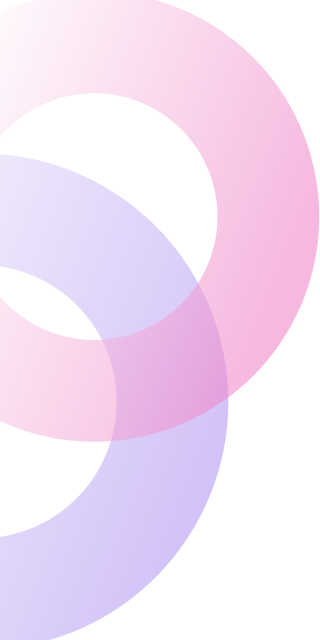
Write a Shadertoy shader that draws this background.

```glsl
// Two overlapping soft gradient rings, pink over lavender, on white.

const vec3 WHITE          = vec3(1.0);
const vec3 LAVENDER_LIGHT = vec3(0.95, 0.935, 0.99);
const vec3 LAVENDER_DEEP  = vec3(0.825, 0.76, 0.97);
const vec3 PINK_DEEP      = vec3(0.94, 0.51, 0.78);
const float PINK_OPACITY  = 0.57;

// Antialiased coverage of a ring between two radii
float ringMask(vec2 p, vec2 center, float inner, float outer, float pixel) {
    float middle = 0.5 * (inner + outer);
    float halfWidth = 0.5 * (outer - inner);
    float d = abs(length(p - center) - middle) - halfWidth;
    return 1.0 - smoothstep(-0.7 * pixel, 0.7 * pixel, d);
}

// Linear colour ramp between two positions
vec3 ramp(vec3 from, vec3 to, float start, float end, float position) {
    return mix(from, to, clamp((position - start) / (end - start), 0.0, 1.0));
}

void mainImage(out vec4 fragColor, in vec2 fragCoord) {
    // Canvas height is one unit
    float pixel = 1.0 / iResolution.y;
    vec2 p = fragCoord * pixel;

    // Shared gradient axis, running right and slightly down
    float axis = p.x + 0.4 * (1.0 - p.y);

    // Lavender ring
    vec3 lavender = ramp(LAVENDER_LIGHT, LAVENDER_DEEP, 0.0, 0.625, axis);
    float lavenderMask = ringMask(p, vec2(-0.0313, 0.3724), 0.2135, 0.388, pixel);
    vec3 color = mix(WHITE, lavender, lavenderMask);

    // Translucent pink ring
    vec3 pink = ramp(WHITE, PINK_DEEP, -0.052, 0.625, axis);
    float pinkMask = ringMask(p, vec2(0.1471, 0.6615), 0.1927, 0.3516, pixel);
    color = mix(color, pink, PINK_OPACITY * pinkMask);

    fragColor = vec4(color, 1.0);
}
```
